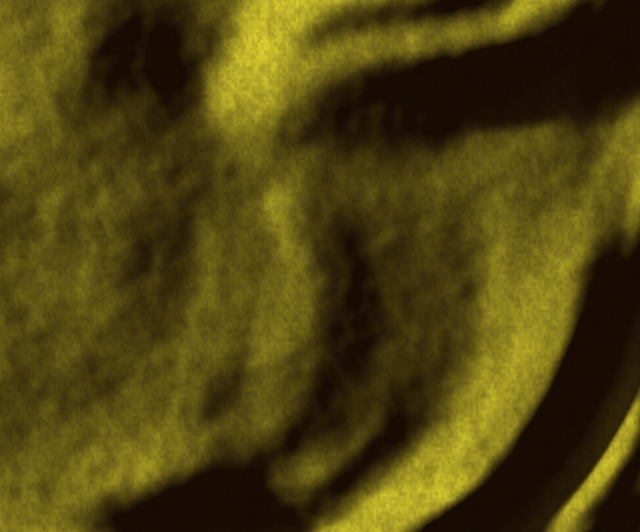
Write a WebGL 2 fragment shader that draws this texture.

```glsl
#version 300 es
precision highp float;
// Crumpled yellow wool cloth under a low light from the upper left.
// Warped diagonal waves and stretched noise give the folds; marching towards
// the light gives cast shadows, and fine noise with threads gives the nap.

#define FOLD_ANGLE 0.87
#define FOLD_FREQ vec2(2.3, 4.4)
#define WAVE_COUNT 2.6
#define WARP 0.55
#define LIGHT_DIR vec2(-0.9, 0.436)
#define LIGHT_SLOPE 1.7
#define EXPOSURE 0.222
#define SHADOW_REACH 0.40
#define SHADOW_STEPS 36
#define NAP 0.20
#define SHADE_COLOR vec3(0.092, 0.046, 0.012)
#define LIGHT_COLOR vec3(0.70, 0.65, 0.15)

uniform vec2 u_resolution;
out vec4 fragColor;

float hash(ivec2 cell) {
  uint n = uint(cell.x) * 1597334677u ^ uint(cell.y) * 3812015801u;
  n = (n ^ (n >> 15)) * 2246822519u;
  n = (n ^ (n >> 13)) * 3266489917u;
  return float((n ^ (n >> 16)) >> 8) / 16777216.0;
}

float noise(vec2 p) {
  ivec2 cell = ivec2(floor(p));
  vec2 f = fract(p);
  f = f * f * f * (f * (f * 6.0 - 15.0) + 10.0);
  float low = mix(hash(cell), hash(cell + ivec2(1, 0)), f.x);
  float high = mix(hash(cell + ivec2(0, 1)), hash(cell + ivec2(1, 1)), f.x);
  return mix(low, high, f.y);
}

vec2 rotate(vec2 p, float angle) {
  float c = cos(angle), s = sin(angle);
  return vec2(c * p.x + s * p.y, c * p.y - s * p.x);
}

// Large and middling folds, which cast the shadows
float folds(vec2 p) {
  vec2 bend = vec2(noise(p * 1.7 + 7.3), noise(p * 1.7 + 31.7)) - 0.5;
  vec2 q = p + WARP * bend;
  vec2 along = rotate(q, FOLD_ANGLE);
  float wave = sin(6.2832 * WAVE_COUNT * along.y + 3.5 * noise(q * 2.1 + 71.6));
  float broad = noise(along * FOLD_FREQ + 12.4);
  float minor = noise(rotate(q, 0.35) * vec2(4.0, 6.4) + 53.1);
  float small = noise(rotate(q, 1.1) * vec2(6.5, 9.5) + 23.9);
  return 0.09 * wave + 0.76 * broad + 0.36 * minor + 0.1 * small;
}

// Folds with the small lumps of the thick cloth
float surface(vec2 p) {
  vec2 q = rotate(p, 0.6);
  return folds(p) + 0.02 * noise(q * 16.0 + 5.2)
                  + 0.011 * noise(q * 34.0 + 9.8);
}

// How far the folds rise above the light ray leaving p
float occlusion(vec2 p) {
  float base = folds(p);
  float rise = -1.0;
  for (int i = 1; i <= SHADOW_STEPS; i++) {
    float t = SHADOW_REACH * float(i) / float(SHADOW_STEPS);
    rise = max(rise, folds(p + LIGHT_DIR * t) - base - LIGHT_SLOPE * t);
  }
  return rise;
}

// Fuzzy fibres and faint woven threads, centred on zero
float nap(vec2 p) {
  vec2 q = p + 0.006 * vec2(noise(p * 24.0), noise(p * 24.0 + 17.0));
  float fuzz = noise(rotate(q, 0.3) * vec2(82.0, 48.0)) - 0.5;
  float grain = noise(rotate(q, 0.1) * vec2(185.0, 140.0) + 41.0) - 0.5;
  vec2 weave = sin(q * 640.0);
  return 0.9 * fuzz + 0.95 * grain + 0.04 * (weave.x + weave.y);
}

void main() {
  vec2 p = gl_FragCoord.xy / u_resolution.y;
  float across = gl_FragCoord.x / u_resolution.x;

  // Grazing light on the slope facing it
  float e = 0.008;
  float facing = (surface(p - LIGHT_DIR * e) - surface(p + LIGHT_DIR * e)) / (2.0 * e);
  float tone = EXPOSURE * max(LIGHT_SLOPE + facing, 0.0);

  // Cast shadow with a narrow penumbra
  tone *= 1.0 - 0.92 * smoothstep(-0.03, 0.11, occlusion(p));

  // Soft shoulder on highlights, falloff to the right, then the nap
  tone = tone < 0.8 ? tone : 0.8 + 0.4 * (1.0 - exp((0.8 - tone) / 0.4));
  tone *= 1.12 - 0.22 * across;
  tone += NAP * nap(p) * (0.06 + 0.9 * tone);

  fragColor = vec4(max(mix(SHADE_COLOR, LIGHT_COLOR, tone), 0.0), 1.0);
}
```
